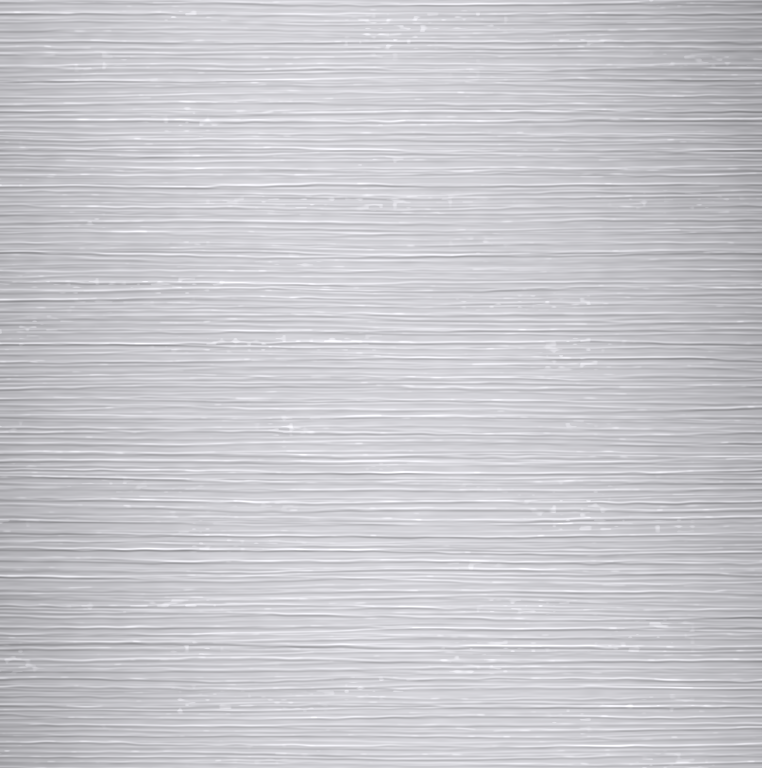
A Shadertoy shader for this texture:

```glsl
// Pale silver panel with fine, uneven horizontal ridges under a soft sheen.

const float COARSE_ROWS = 84.0;
const float FINE_ROWS = 137.0;
const float LINE_WIDTH = 0.00135;
const vec3 SILVER_TINT = vec3(0.997, 0.995, 1.019);

float hash(vec2 p) {
    return fract(sin(dot(p, vec2(127.1, 311.7))) * 43758.5453);
}

float noise(vec2 p) {
    vec2 cell = floor(p);
    vec2 f = fract(p);
    f = f * f * (3.0 - 2.0 * f);
    float low = mix(hash(cell), hash(cell + vec2(1.0, 0.0)), f.x);
    float high = mix(hash(cell + vec2(0.0, 1.0)), hash(cell + vec2(1.0, 1.0)), f.x);
    return mix(low, high, f.y);
}

// Noise in the range -1 to 1
float signedNoise(vec2 p) {
    return 2.0 * noise(p) - 1.0;
}

// Soft line profile around zero
float softLine(float d, float width) {
    return exp(-d * d / (width * width));
}

// Broad light band, leaning from upper left to lower right
float sheen(vec2 uv) {
    float d = uv.x - mix(0.56, 0.42, uv.y);
    float cloud = signedNoise(uv * vec2(3.0, 4.0));
    return 0.838 - 0.5 * d * d - 0.02 * uv.y * uv.x + 0.008 * cloud;
}

// One ridge: thin lit edge above, thin shaded edge below, sparse glints
float ridge(float x, float v, float row, float width) {
    float seed = 60.0 * hash(vec2(row, 4.0));
    float drift = 0.24 * signedNoise(vec2(x * 4.0 + seed, row));
    float rough = 0.06 * signedNoise(vec2(x * 40.0 + seed, row + 100.0));
    float offset = 0.6 * (hash(vec2(row, 7.0)) - 0.5);
    float spread = width * (0.8 + 0.5 * hash(vec2(row, 9.0)));
    float strength = 0.45 + 0.9 * hash(vec2(row, 11.0));
    float lit = 0.1 + 0.8 * noise(vec2(x * 8.0 + seed, row + 200.0))
              + 0.35 * noise(vec2(x * 40.0 + seed, row + 300.0));
    float shaded = 0.2 + 0.8 * noise(vec2(x * 5.0 + seed, row + 400.0))
                 + 0.2 * noise(vec2(x * 30.0 + seed, row + 500.0));
    float glint = smoothstep(0.83, 1.0, noise(vec2(x * 50.0 + seed, row + 600.0)));
    float d = v - row - 0.5 - offset - drift - rough;
    float light = (0.12 * lit * strength + 0.08 * glint) * softLine(d - spread, width);
    float shadow = 0.115 * shaded * strength * softLine(d + spread, 1.1 * width);
    return light - shadow;
}

// Sum of neighbouring ridges, so that they merge without seams
float ridges(vec2 uv, float rows, float thickness) {
    float wobble = 0.004 * signedNoise(uv * vec2(2.5, 9.0));
    wobble += 0.0012 * signedNoise(uv * vec2(9.0, 45.0));
    float v = (uv.y + wobble) * rows;
    float row = floor(v);
    float sum = 0.0;
    for (int i = -1; i <= 1; i++) {
        sum += ridge(uv.x, v, row + float(i), thickness * rows);
    }
    return sum;
}

// Small bright crumbs gathered in a few stretched patches
float crumbs(vec2 uv) {
    float area = smoothstep(0.65, 0.9, noise(uv * vec2(8.0, 38.0) + 30.0));
    return area * smoothstep(0.68, 0.95, noise(uv * vec2(110.0, 270.0)));
}

void mainImage(out vec4 fragColor, in vec2 fragCoord) {
    vec2 uv = fragCoord / iResolution.xy;
    float thickness = max(LINE_WIDTH, 0.6 / iResolution.y);

    float tone = sheen(uv);
    tone += 0.9 * ridges(uv, COARSE_ROWS, thickness);
    tone += 0.7 * ridges(uv + vec2(3.0, 2.0), FINE_ROWS, 0.9 * thickness);

    // Torn spots and faint scratches along the ridges
    tone += 0.09 * crumbs(uv);
    tone += 0.018 * signedNoise(uv * vec2(45.0, 330.0));

    fragColor = vec4(clamp(tone * SILVER_TINT, 0.0, 1.0), 1.0);
}
```
